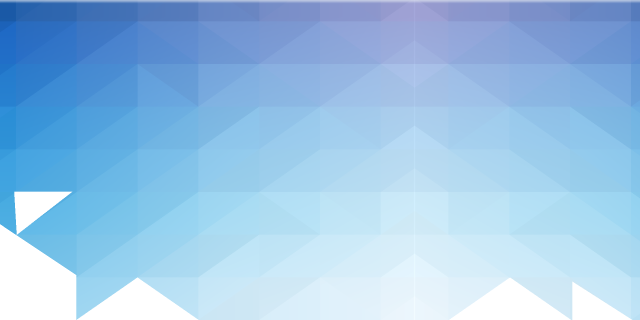
A WebGL 2 fragment shader for this background:

```glsl
#version 300 es
precision highp float;
// Faceted blue backdrop: mirrored triangle grid fading to a pale, jagged lower edge.

uniform vec2 u_resolution;
out vec4 outColor;

// Lengths are in canvas heights.
const float AXIS = 1.2956;
const float HALF_MIDDLE = 0.1055;
const vec2 CELL = vec2(0.1901, 0.13333);
const int SAMPLES = 3;

// Per row from the bottom: bit k set means column k has a falling diagonal.
const int FALLING[8] = int[8](18, 64, 6, 0, 2, 21, 26, 10);

// Vertical blend through five colours, listed from top to bottom.
vec3 ramp(float y, vec3 top, vec3 high, vec3 middle, vec3 low, vec3 bottom) {
    vec3 c = mix(bottom, low, clamp((y - 0.067) / 0.266, 0.0, 1.0));
    c = mix(c, middle, clamp((y - 0.333) / 0.267, 0.0, 1.0));
    c = mix(c, high, clamp((y - 0.6) / 0.267, 0.0, 1.0));
    return mix(c, top, clamp((y - 0.867) / 0.1, 0.0, 1.0));
}

// Smooth colour field; q.x is the distance from the mirror axis.
vec3 skyColor(vec2 q) {
    vec3 outer = ramp(q.y, vec3(0.11, 0.36, 0.66), vec3(0.11, 0.40, 0.76),
        vec3(0.18, 0.57, 0.85), vec3(0.28, 0.67, 0.88), vec3(0.50, 0.79, 0.93));
    vec3 between = ramp(q.y, vec3(0.41, 0.53, 0.77), vec3(0.44, 0.59, 0.83),
        vec3(0.53, 0.755, 0.91), vec3(0.64, 0.85, 0.945), vec3(0.81, 0.915, 0.97));
    vec3 inner = ramp(q.y, vec3(0.61, 0.62, 0.82), vec3(0.63, 0.69, 0.875),
        vec3(0.69, 0.83, 0.94), vec3(0.81, 0.92, 0.97), vec3(0.925, 0.965, 0.992));
    vec3 c = mix(inner, between, clamp(q.x / 0.58, 0.0, 1.0));
    return mix(c, outer, clamp((q.x - 0.58) / 0.71, 0.0, 1.0));
}

// Layered sines give each facet its own slight tone.
float facetTone(vec2 cell, float side) {
    float a = sin(dot(cell, vec2(2.3, 4.1)) + side * 2.6);
    float b = sin(dot(cell, vec2(5.7, 1.9)) - side * 1.7);
    return 0.5 * (a + b);
}

vec3 facetColor(vec2 p) {
    vec2 q = vec2(abs(p.x - AXIS), p.y);
    vec2 grid = vec2((q.x - HALF_MIDDLE) / CELL.x, q.y / CELL.y);
    vec2 cell = floor(grid);
    vec2 f = fract(grid);
    f.x = 1.0 - f.x;

    // Split the cell along its diagonal and find the centre of the half.
    int row = clamp(int(cell.y), 0, 7);
    int column = int(cell.x) + 1;
    bool falling = ((FALLING[row] >> column) & 1) == 1;
    float upper = falling ? step(1.0 - f.x, f.y) : step(f.x, f.y);
    float centerY = mix(1.0, 2.0, upper) / 3.0;
    float centerX = falling ? centerY : 1.0 - centerY;
    vec2 center = (cell + vec2(1.0 - centerX, centerY)) * CELL;
    center.x = max(center.x + HALF_MIDDLE, 0.0);

    vec3 color = skyColor(mix(center, q, 0.35));
    return color + 0.014 * facetTone(cell, upper);
}

// Signed height above a peak with straight sides; negative is inside.
float peak(vec2 p, vec2 tip, float slope) {
    return p.y - tip.y + slope * abs(p.x - tip.x);
}

// Negative in the white areas cut from the lower edge.
float cutout(vec2 p) {
    float corner = max(p.x - 0.2385, p.y - 0.2656 + 0.667 * (p.x - 0.0508));
    float peaks = min(peak(p, vec2(0.4297, 0.133), 0.695), peak(p, vec2(1.594, 0.133), 0.695));
    float notch = max(peak(p, vec2(1.789, 0.12), 0.64), 1.789 - p.x);
    float hole = max(p.y - 0.401, 0.2656 + 0.776 * (p.x - 0.052) - p.y);
    hole = max(hole, 0.0443 + 0.06 * (0.401 - p.y) - p.x);
    return min(min(corner, peaks), min(notch, hole));
}

vec3 scene(vec2 p) {
    vec3 color = facetColor(p);
    // Faint seam on the axis and a pale strip along the top.
    color += 0.025 * (1.0 - smoothstep(0.0, 0.003, abs(p.x - AXIS)));
    color = mix(color, vec3(0.9, 0.92, 0.95), 0.6 * smoothstep(0.988, 1.0, p.y));
    return mix(vec3(1.0), color, step(0.0, cutout(p)));
}

void main() {
    // Average a small grid of samples to smooth every edge.
    vec3 sum = vec3(0.0);
    for (int j = 0; j < SAMPLES; j++) {
        for (int i = 0; i < SAMPLES; i++) {
            vec2 offset = (vec2(i, j) + 0.5) / float(SAMPLES) - 0.5;
            sum += scene((gl_FragCoord.xy + offset) / u_resolution.y);
        }
    }
    outColor = vec4(sum / float(SAMPLES * SAMPLES), 1.0);
}
```
